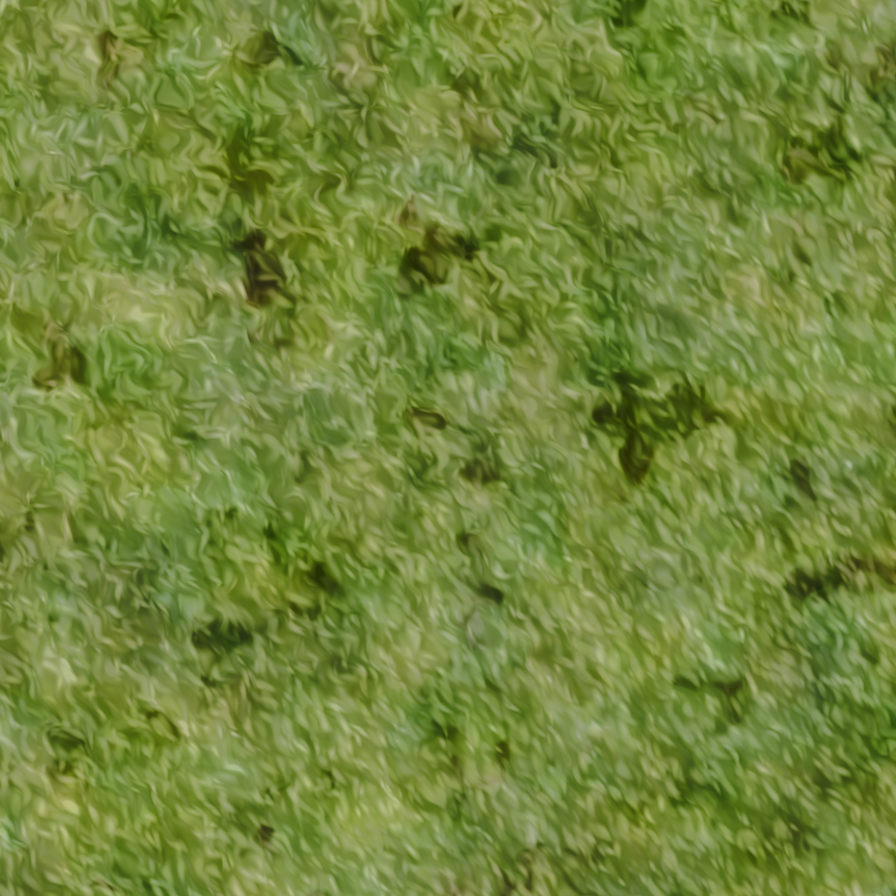
This texture is drawn by a WebGL 2 fragment shader. Its source:

```glsl
#version 300 es
precision highp float;
// Soft mossy turf: short overlapping leaflets combed down to the right, with dark hollows.

#define GRID 53.0          // leaflet cells across the canvas
#define LAYERS 4           // leaflets per cell
#define LEAF_LENGTH 0.95   // half length, in cells
#define LEAF_WIDTH 0.34    // half width, in cells
#define LEAF_ANGLE -0.97   // main direction, radians
#define TONE_SPREAD 1.5    // brightness difference between leaflets
#define EDGE_SHADE 0.6     // darkening toward leaflet rims
#define PATCH_TONE 2.0     // strength of broad light and dark areas
#define CLUMP_TONE 1.7     // strength of small tufts
#define HOLLOW_DEPTH 1.9   // darkness of hollows
#define HOLLOW_SCALE 17.0  // hollows across the canvas
#define TONE_BIAS 0.56     // overall brightness

uniform vec2 u_resolution;
out vec4 outColor;

float hash(vec2 p) {
    return fract(sin(dot(p, vec2(127.1, 311.7))) * 43758.5453);
}

vec4 hash4(vec2 p) {
    return vec4(hash(p), hash(p + 37.3), hash(p + 71.9), hash(p + 113.7));
}

float noise(vec2 p) {
    vec2 i = floor(p), f = fract(p);
    f = f * f * (3.0 - 2.0 * f);
    return mix(mix(hash(i), hash(i + vec2(1, 0)), f.x),
               mix(hash(i + vec2(0, 1)), hash(i + vec2(1, 1)), f.x), f.y);
}

float fbm(vec2 p) {
    return 0.6 * noise(p) + 0.28 * noise(p * 2.1 + 19.7) + 0.12 * noise(p * 4.3 + 47.1);
}

vec2 rotate(vec2 p, float a) {
    float c = cos(a), s = sin(a);
    return vec2(c * p.x + s * p.y, c * p.y - s * p.x);
}

// Paints leaflets back to front; returns tone in x and hue in y.
vec2 leaflets(vec2 uv, float angle, float spread) {
    vec2 paint = vec2(-1.3, 0.0);
    for (int layer = 0; layer < LAYERS; layer++) {
        float depth = float(layer);
        vec2 p = uv * GRID + depth * vec2(0.37, 0.61);
        vec2 home = floor(p);
        for (int y = -1; y <= 1; y++) {
            for (int x = -1; x <= 1; x++) {
                vec2 cell = home + vec2(x, y);
                vec2 seed = cell + depth * 17.31;
                vec4 place = hash4(seed);
                vec4 look = hash4(seed + 211.4);
                vec2 q = rotate(p - cell - place.xy, angle + (place.z - 0.5) * spread);
                q.y += (look.z - 0.5) * 0.7 * q.x * q.x;
                float size = mix(0.55, 1.05, place.w);
                float taper = 1.0 - 0.25 * q.x;
                float d = length(q / (size * vec2(LEAF_LENGTH, LEAF_WIDTH * taper)));
                float cover = 1.0 - smoothstep(0.1, 1.15, d);
                float tone = (look.x + look.w - 1.0) * 0.6 + (look.x - 0.5) * 1.4;
                tone = tone * TONE_SPREAD - EDGE_SHADE * d * d + 0.15 * (depth - 2.0);
                paint = mix(paint, vec2(tone, look.y * 2.0 - 1.0), cover * 0.94);
            }
        }
    }
    return paint;
}

vec3 mossRamp(float z) {
    vec3 c = mix(vec3(0.25, 0.33, 0.07), vec3(0.35, 0.45, 0.11), clamp((z + 1.75) / 0.75, 0.0, 1.0));
    c = mix(c, vec3(0.45, 0.53, 0.22), clamp((z + 1.0) / 0.83, 0.0, 1.0));
    c = mix(c, vec3(0.53, 0.60, 0.32), clamp((z + 0.17) / 0.84, 0.0, 1.0));
    c = mix(c, vec3(0.58, 0.63, 0.40), clamp((z - 0.67) / 0.8, 0.0, 1.0));
    c = mix(c, vec3(0.69, 0.73, 0.53), clamp((z - 1.47) / 1.2, 0.0, 1.0));
    return c * (1.0 + 0.28 * clamp(z + 1.75, -1.6, 0.0));
}

void main() {
    vec2 uv = gl_FragCoord.xy / u_resolution.y;

    // Growth direction: tangled at the upper left, combed at the lower right
    float tangle = smoothstep(-0.5, 0.7, uv.y - uv.x);
    vec2 wobble = vec2(noise(uv * 45.0), noise(uv * 45.0 + 63.0)) - 0.5;
    vec2 bent = uv + wobble * mix(0.006, 0.015, tangle);
    vec2 paint = leaflets(bent, LEAF_ANGLE, mix(0.7, 2.0, tangle));

    // Broad patches, tufts, hollows and fine fibres
    float patches = fbm(uv * 10.0 + 5.3) - 0.5;
    vec2 ragged = uv + wobble * 0.03;
    float clumps = noise(rotate(ragged, LEAF_ANGLE) * vec2(24.0, 36.0) + 12.0) - 0.5;
    float hollow = smoothstep(0.64, 0.84, fbm(ragged * HOLLOW_SCALE + 31.0));
    float fibre = noise(rotate(bent, LEAF_ANGLE) * vec2(60.0, 150.0)) - 0.5;
    float tone = paint.x + TONE_BIAS + PATCH_TONE * patches + CLUMP_TONE * clumps
               + 0.5 * fibre - HOLLOW_DEPTH * hollow;

    // Colour: fresh to greyish leaflets, cool green areas, brown soil in hollows
    vec3 color = mossRamp(tone);
    float fresh = 0.5 * paint.y + 2.0 * (fbm(uv * 11.0 + 83.0) - 0.5);
    color += fresh * vec3(0.012, 0.022, -0.055);
    float cool = fbm(ragged * 15.0 + 151.0) - 0.5;
    color += cool * vec3(-0.13, 0.0, 0.01);
    float soil = hollow * smoothstep(0.4, 0.65, noise(uv * 5.0 + 7.0));
    color = mix(color, color * vec3(1.08, 0.9, 1.12), soil);
    outColor = vec4(clamp(color, 0.0, 1.0), 1.0);
}
```
